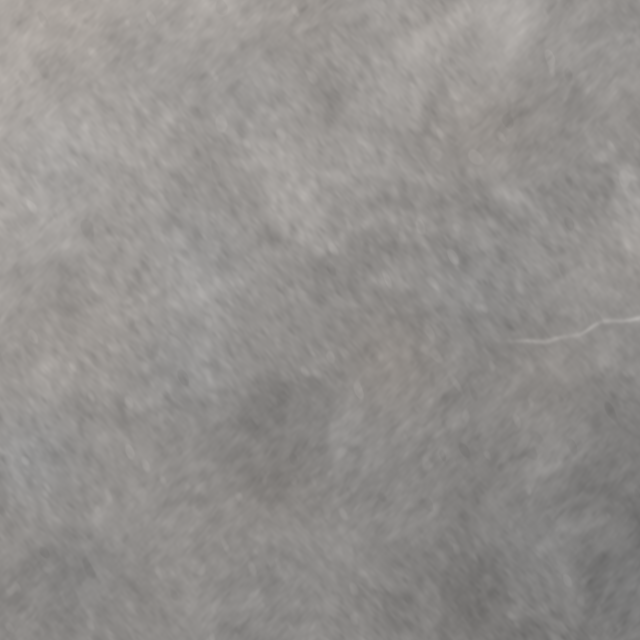
A three.js fragment shader for this texture:

```glsl
varying vec2 vUv;

vec3 hash3(vec2 cell, float seed) {
  vec3 p = fract(vec3(cell.xyx + seed) * vec3(0.1031, 0.1030, 0.0973));
  p += dot(p, p.yxz + 33.33);
  return fract((p.xxy + p.yzz) * p.zyx);
}

// Cellular noise: one soft bump of random sign and strength per cell
float blobNoise(vec2 p, float seed) {
  vec2 cell = floor(p);
  vec2 local = p - cell;
  float sum = 0.0;
  for (int y = -1; y <= 1; y++) {
    for (int x = -1; x <= 1; x++) {
      vec2 offset = vec2(float(x), float(y));
      vec3 rnd = hash3(cell + offset + 100.0, seed);
      vec2 d = offset + rnd.xy - local;
      float falloff = max(0.0, 1.0 - dot(d, d));
      sum += (rnd.z * 2.0 - 1.0) * falloff * falloff * falloff;
    }
  }
  return sum;
}

vec2 rotate(vec2 p, float angle) {
  float c = cos(angle);
  float s = sin(angle);
  return vec2(c * p.x + s * p.y, c * p.y - s * p.x);
}

// Short strands running along the given angle
float fibres(vec2 p, float angle, vec2 density, float seed) {
  return blobNoise(rotate(p, angle) * density, seed);
}

// Broad to small mottling, bent slightly so that blobs lose their roundness
float clouds(vec2 p) {
  vec2 bend = vec2(blobNoise(p * 11.0, 1.7), blobNoise(p * 11.0, 5.3));
  vec2 q = p + bend * 0.035;
  float sum = blobNoise(q * 4.5, 11.0) * 0.030;
  sum += blobNoise(q * 10.0, 23.0) * 0.028;
  sum += blobNoise(q * 23.0, 37.0) * 0.024;
  return sum + blobNoise(q * 48.0, 41.0) * 0.018;
}

// Two strand directions, exchanged slowly over the surface
float nap(vec2 p) {
  float lean = smoothstep(-0.25, 0.55, blobNoise(p * 6.0, 53.0));
  float falling = fibres(p, 2.15, vec2(45.0, 100.0), 61.0) * 0.032
                + fibres(p, 2.30, vec2(85.0, 190.0), 67.0) * 0.020;
  float rising = fibres(p, 0.75, vec2(50.0, 105.0), 71.0) * 0.030
               + fibres(p, 0.90, vec2(90.0, 190.0), 79.0) * 0.018;
  return mix(falling, rising, lean * 0.8);
}

float softSpot(vec2 p, vec2 center, vec2 radius) {
  vec2 d = (p - center) / radius;
  return exp(-dot(d, d));
}

// Thin wavy crease that fades in from its left end
float crease(vec2 p) {
  float path = 0.468 + 0.034 * smoothstep(0.86, 0.97, p.x)
             + 0.0015 * sin(p.x * 95.0) + 0.0025 * blobNoise(p * 38.0, 83.0);
  float d = (p.y - path) / 0.0042;
  float wear = 0.8 + 0.5 * blobNoise(p * 30.0, 89.0);
  return exp(-d * d) * smoothstep(0.77, 0.83, p.x) * wear;
}

void main() {
  vec2 uv = vUv;

  // Light falls off from upper left to lower right
  float tone = 0.563 + dot(uv - 0.5, vec2(-0.045, 0.085));
  tone += 0.030 * exp(-uv.x * 9.0) * smoothstep(0.1, 0.6, uv.y);
  tone -= 0.020 * smoothstep(0.8, 1.0, uv.x) * smoothstep(0.6, 0.0, uv.y);

  // Surface
  tone += clouds(uv) + nap(uv);

  // Sparse pale flecks and dark specks
  float fleck = fibres(uv, 2.0, vec2(32.0, 58.0), 97.0);
  tone += 0.035 * smoothstep(0.65, 1.1, fleck);
  tone -= 0.025 * smoothstep(0.70, 1.1, -fleck);

  // Smudges, rubbed patches and crease
  tone -= 0.045 * softSpot(uv, vec2(0.432, 0.385), vec2(0.018, 0.050));
  tone -= 0.025 * softSpot(uv, vec2(0.385, 0.492), vec2(0.022, 0.020));
  tone += 0.035 * softSpot(uv, vec2(0.600, 0.560), vec2(0.028, 0.018));
  tone += 0.030 * softSpot(uv, vec2(0.960, 0.635), vec2(0.080, 0.025));
  tone += 0.075 * crease(uv);

  // Warm grey, a little cooler towards the lower right
  float warmth = 1.0 + 0.5 * (uv.y - uv.x) + 0.5 * blobNoise(uv * 7.0, 101.0);
  vec3 tint = vec3(1.0) + vec3(0.020, 0.0, -0.018) * warmth;
  gl_FragColor = vec4(tone * tint, 1.0);
}
```
